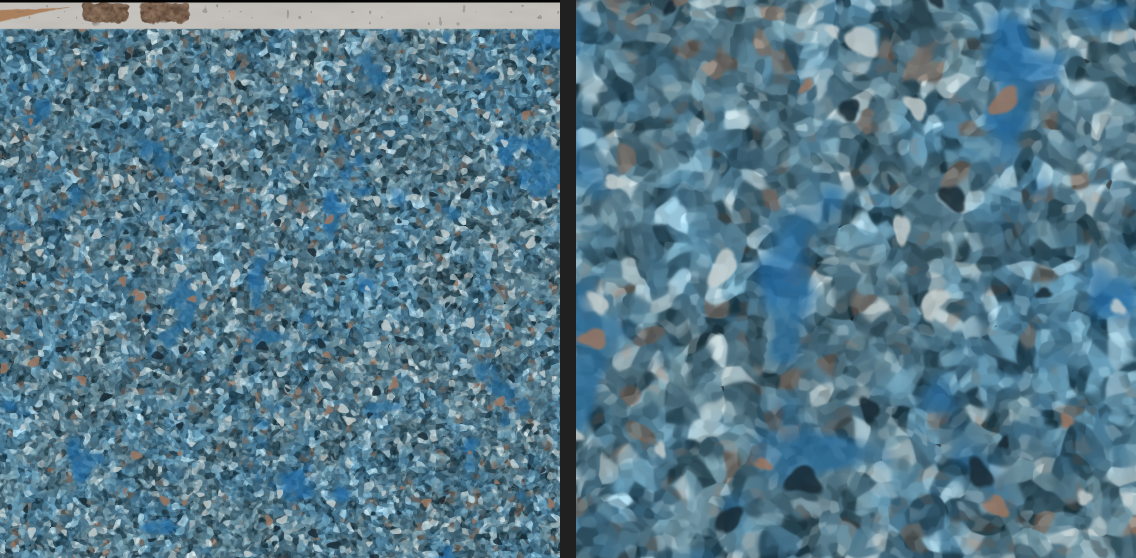
Left, the full canvas; right, a detail of the centre.
Give the GLSL for this texture, as a WebGL 2 fragment shader.

```glsl
#version 300 es
precision highp float;

uniform vec2 u_resolution;
out vec4 fragColor;

const float PI = 3.14159265;

vec3 hash3(vec2 p) {
    vec3 q = fract(vec3(p.xyx) * vec3(0.1031, 0.1030, 0.0973));
    q += dot(q, q.yxz + 33.33);
    return fract((q.xxy + q.yzz) * q.zyx);
}

float valueNoise(vec2 p) {
    vec2 i = floor(p), f = fract(p);
    f = f * f * (3.0 - 2.0 * f);
    float bottom = mix(hash3(i).x, hash3(i + vec2(1, 0)).x, f.x);
    float top = mix(hash3(i + vec2(0, 1)).x, hash3(i + vec2(1, 1)).x, f.x);
    return mix(bottom, top, f.y);
}

float fbm(vec2 p) {
    return 0.55 * valueNoise(p) + 0.3 * valueNoise(p * 2.1 + 17.0) + 0.15 * valueNoise(p * 4.3 + 41.0);
}

vec2 rotate(vec2 p, float angle) {
    float c = cos(angle), s = sin(angle);
    return vec2(c * p.x - s * p.y, s * p.x + c * p.y);
}

// Chooses a mineral colour by its share of the surface
vec3 mineral(vec3 h) {
    vec3 c = vec3(0.11, 0.21, 0.25);
    c = mix(c, vec3(0.24, 0.37, 0.43), step(0.14, h.x));
    c = mix(c, vec3(0.33, 0.48, 0.55), step(0.40, h.x));
    c = mix(c, vec3(0.48, 0.62, 0.67), step(0.68, h.x));
    c = mix(c, vec3(0.77, 0.83, 0.84), step(0.88, h.x));
    c = mix(c, vec3(0.46, 0.38, 0.33), step(0.955, h.y));
    return c * (0.88 + 0.24 * h.z);
}

// Packed, randomly turned grains with soft borders
vec3 packedGrains(vec2 p, float seed, float sharpness) {
    vec2 cell = floor(p);
    vec4 sum = vec4(0.0);
    for (int y = -1; y <= 1; y++)
    for (int x = -1; x <= 1; x++) {
        vec2 id = cell + vec2(x, y);
        vec3 h = hash3(id + seed);
        vec2 d = rotate(id + 0.12 + 0.76 * h.xy - p, h.z * PI) * vec2(0.78, 1.35);
        float weight = exp(-sharpness * dot(d, d));
        sum += weight * vec4(mineral(hash3(id + seed + 57.0)), 1.0);
    }
    return sum.rgb / max(sum.a, 1e-5);
}

// Sparse larger chips: pale, dark or tan
vec3 addChips(vec3 base, vec2 p, float seed, float chance, float blur) {
    vec2 cell = floor(p);
    for (int y = -1; y <= 1; y++)
    for (int x = -1; x <= 1; x++) {
        vec2 id = cell + vec2(x, y);
        vec3 h = hash3(id + seed);
        vec3 k = hash3(id + seed + 91.0);
        vec2 d = rotate(p - id - h.xy, h.z * PI) * vec2(0.85, 1.25);
        float angle = atan(d.y, d.x);
        float radius = mix(0.14, 0.34, k.y * k.y) * (1.0 + 0.16 * cos(3.0 * angle + 6.0 * h.x));
        float cover = smoothstep(blur, -blur, length(d) - radius) * step(k.x, chance);
        vec3 tint = k.z < 0.45 ? vec3(0.76, 0.80, 0.80) : vec3(0.09, 0.16, 0.20);
        tint = mix(tint, vec3(0.60, 0.46, 0.38), step(0.82, k.z));
        base = mix(base, tint, 0.85 * cover);
    }
    return base;
}

vec3 stone(vec2 p) {
    vec2 bend = vec2(valueNoise(p * 60.0), valueNoise(p * 60.0 + 23.0)) - 0.5;
    vec2 q = p + 0.006 * bend;
    vec3 c = mix(packedGrains(q * 92.0, 11.0, 11.0), packedGrains(q * 165.0, 131.0, 9.0), 0.33);
    // Broad changes of tone and patches of stronger blue
    c *= 0.93 + 0.14 * fbm(p * 9.0);
    float patchMask = smoothstep(0.64, 0.78, fbm(p * 15.0 + 5.0));
    c = mix(c, vec3(0.14, 0.41, 0.60), 0.7 * patchMask);
    c = mix(c, c * vec3(0.88, 1.01, 1.08), smoothstep(0.4, 0.7, fbm(p * 22.0 + 70.0)));
    return addChips(c, q * 36.0, 211.0, 0.17, 0.06);
}

float boxDistance(vec2 p, vec2 halfSize) {
    vec2 d = abs(p) - halfSize;
    return length(max(d, 0.0)) + min(max(d.x, d.y), 0.0);
}

// Pale border with worn brown flakes
vec3 border(vec2 p, float blur) {
    vec3 c = vec3(0.76, 0.75, 0.73) + 0.05 * (fbm(p * vec2(12.0, 40.0)) - 0.5);
    float rough = 0.012 * (fbm(p * 65.0) - 0.5);
    vec3 rust = mix(vec3(0.30, 0.22, 0.17), vec3(0.62, 0.52, 0.43), fbm(p * 130.0));
    for (int i = 0; i < 2; i++) {
        vec2 centre = vec2(0.19 + 0.105 * float(i), 0.978);
        float d = boxDistance(p - centre, vec2(0.034, 0.009)) - 0.008 + rough;
        c = mix(c, rust, smoothstep(blur, -blur, d));
    }
    float wedge = abs(p.y - 0.972 - 0.12 * p.x) - 0.010 * (1.0 - p.x / 0.115) + 0.3 * rough;
    c = mix(c, vec3(0.66, 0.50, 0.37), smoothstep(blur, -blur, wedge));
    float speck = smoothstep(0.86, 0.93, valueNoise(p * 95.0 + 9.0));
    return mix(c, vec3(0.45, 0.44, 0.43), 0.45 * speck);
}

void main() {
    vec2 p = gl_FragCoord.xy / u_resolution.y;
    float blur = max(1.0 / u_resolution.y, 0.0015);
    vec3 c = stone(p);
    c = mix(c, border(p, blur), smoothstep(-blur, blur, p.y - 0.948));
    c = mix(c, vec3(0.02), smoothstep(-blur, blur, p.y - 0.9955));
    fragColor = vec4(clamp(c, 0.0, 1.0), 1.0);
}
```
